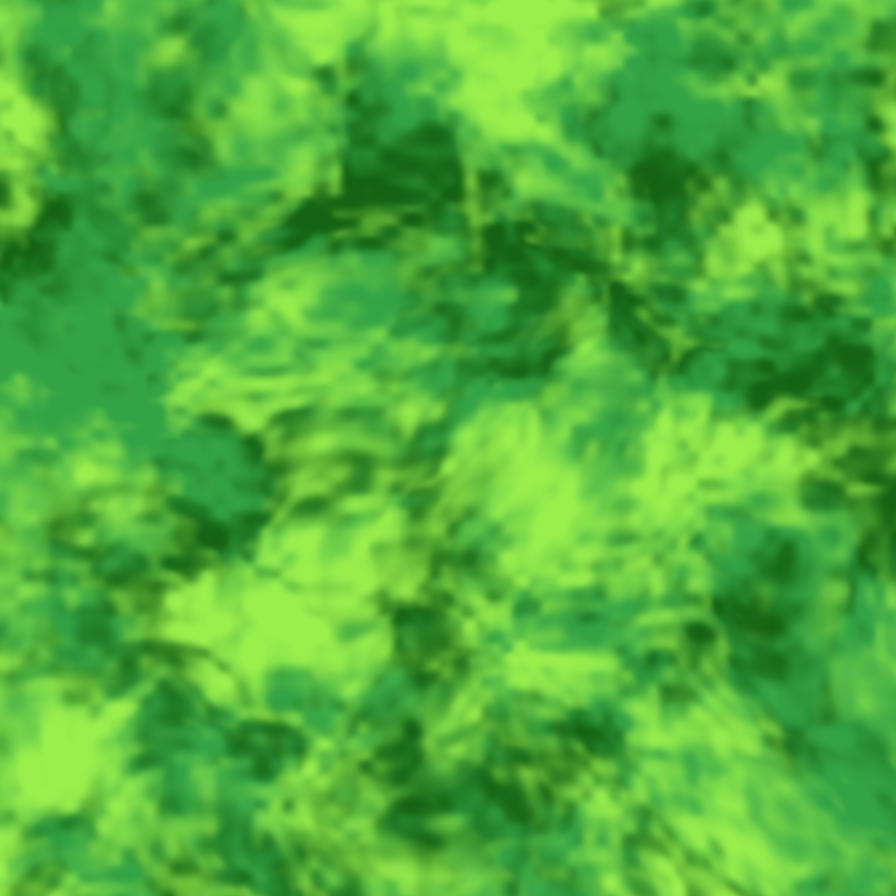
Write a WebGL 1 fragment shader that draws this texture.

```glsl
precision highp float;

uniform vec2 u_resolution;

const vec3 FOREST = vec3(0.08, 0.39, 0.08);
const vec3 EMERALD = vec3(0.20, 0.64, 0.27);
const vec3 LIME = vec3(0.60, 0.94, 0.30);

const float PATCH_SCALE = 7.0;
const float DRIFT_SCALE = 2.6;
const float DRIFT_STRENGTH = 0.7;
const float CREASE_SCALE = 10.0;
const float CREASE_STRENGTH = 0.26;

float hash(vec2 cell) {
  return fract(sin(dot(cell, vec2(127.1, 311.7))) * 43758.5453);
}

// Smoothly interpolated lattice noise
float valueNoise(vec2 p) {
  vec2 cell = floor(p);
  vec2 f = fract(p);
  vec2 blend = f * f * (3.0 - 2.0 * f);
  float bottom = mix(hash(cell), hash(cell + vec2(1.0, 0.0)), blend.x);
  float top = mix(hash(cell + vec2(0.0, 1.0)), hash(cell + vec2(1.0, 1.0)), blend.x);
  return mix(bottom, top, blend.y);
}

// Four octaves, normalised to 0..1
float fbm(vec2 p, float gain) {
  float sum = 0.0;
  float total = 0.0;
  float weight = 1.0;
  for (int octave = 0; octave < 4; octave++) {
    sum += weight * valueNoise(p);
    total += weight;
    weight *= gain;
    p = p * 2.03 + vec2(17.3, 9.1);
  }
  return sum / total;
}

// Centred displacement field
vec2 displacement(vec2 p, float gain) {
  return vec2(fbm(p + vec2(1.7, 9.2), gain), fbm(p + vec2(8.3, 2.8), gain)) - 0.5;
}

vec3 foliageColor(float depth, float light) {
  vec3 shade = mix(FOREST, EMERALD, smoothstep(0.33, 0.65, depth));
  return mix(shade, LIME, smoothstep(0.36, 0.73, light));
}

void main() {
  vec2 uv = gl_FragCoord.xy / min(u_resolution.x, u_resolution.y);

  // Broad drift makes clump size uneven, small creases roughen the outlines
  vec2 drift = DRIFT_STRENGTH * displacement(uv * DRIFT_SCALE, 0.2);
  vec2 crease = CREASE_STRENGTH * displacement(uv * CREASE_SCALE + vec2(31.0, 12.0), 0.4);
  vec2 warped = uv * PATCH_SCALE + drift + crease;

  float depth = fbm(warped + vec2(4.6, 21.4), 0.78);
  float light = fbm(warped + vec2(53.2, 37.9), 0.78);
  gl_FragColor = vec4(foliageColor(depth, light), 1.0);
}
```
